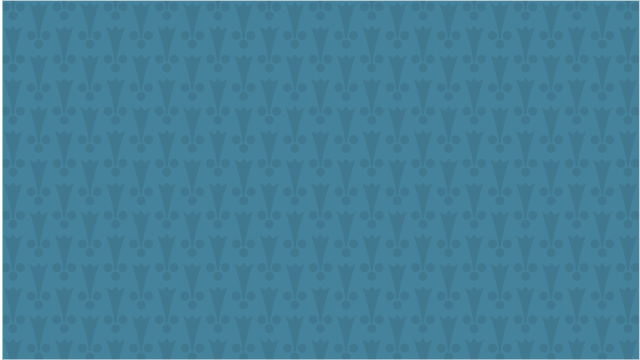
A WebGL 2 fragment shader for this pattern:

```glsl
#version 300 es
precision highp float;
// Tone-on-tone wallpaper: columns of tapering three-pointed crowns, each
// standing over three dots, with every other column shifted vertically.
// Each motif is a distance function in a folded cell; a white rim frames it.

uniform vec2 u_resolution;
out vec4 fragColor;

// Lengths are fractions of the canvas height
#define COLUMN_WIDTH 0.07118
#define ROW_HEIGHT   0.1448
#define ORIGIN       vec2(0.0005, 0.0873)
#define COLUMN_SHIFT 0.547
#define RIM_LEFT_BOTTOM vec2(0.0069, 0.0014)
#define RIM_RIGHT_TOP   vec2(0.0018, 0.0016)
// Motif sizes are fractions of the row height
#define DOT_RADIUS   0.086
#define SIDE_DOT     vec2(0.141, 0.171)
#define STEM_BOTTOM  0.117

const vec3 GROUND = vec3(0.270, 0.513, 0.613);
const vec3 MOTIF  = vec3(0.250, 0.470, 0.560);
const vec3 RIM    = vec3(1.0);

// Concave flared body, cut by a zigzag top; x is already mirrored
float crown(vec2 p) {
    float rise = clamp((p.y - STEM_BOTTOM) / 0.668, 0.0, 1.1);
    float side = p.x - (0.022 + 0.156 * pow(rise, 1.45));
    float zigzag = max(0.81 - 1.25 * p.x, 0.73 + 0.48 * (p.x - 0.064));
    float top = (p.y - zigzag) * 0.8;
    return max(max(side * 0.96, top), STEM_BOTTOM - p.y);
}

// Crown with one dot at the origin and a mirrored pair above it
float motif(vec2 p) {
    p.x = abs(p.x);
    float dots = min(length(p), length(p - SIDE_DOT)) - DOT_RADIUS;
    return min(dots, crown(p));
}

float coverage(float dist, float pixel) {
    return clamp(0.5 - dist / pixel, 0.0, 1.0);
}

void main() {
    vec2 p = gl_FragCoord.xy / u_resolution.y;
    vec2 size = u_resolution / u_resolution.y;
    float pixel = 1.0 / u_resolution.y;

    // Fold the plane into one cell, shifting odd columns down
    vec2 q = p - ORIGIN;
    float column = floor(q.x / COLUMN_WIDTH);
    float x = (q.x - (column + 0.5) * COLUMN_WIDTH) / ROW_HEIGHT;
    float y = q.y / ROW_HEIGHT + COLUMN_SHIFT * mod(column, 2.0);
    vec2 cell = vec2(x, fract(y + 0.14) - 0.14);

    float ink = coverage(motif(cell), pixel / ROW_HEIGHT);
    vec3 color = mix(GROUND, MOTIF, ink);

    // Thin white rim around the canvas
    vec2 inset = min(p - RIM_LEFT_BOTTOM, size - RIM_RIGHT_TOP - p);
    color = mix(color, RIM, coverage(min(inset.x, inset.y), pixel));

    fragColor = vec4(color, 1.0);
}
```
